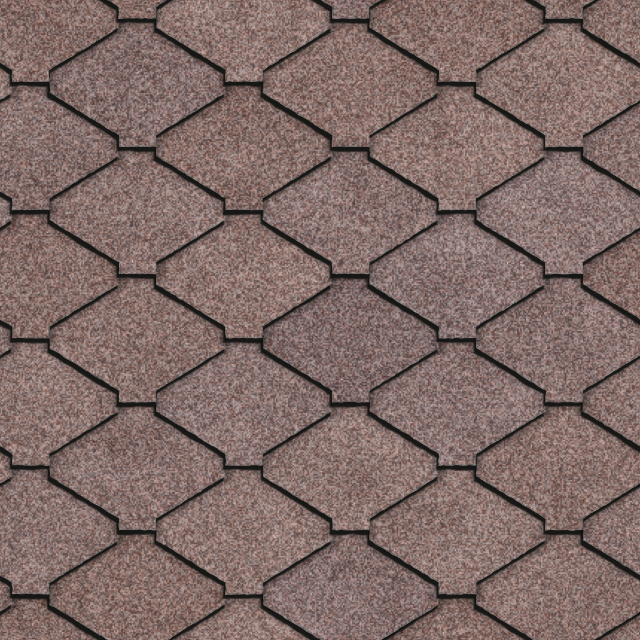
This texture is drawn by a WebGL 1 fragment shader. Its source:

```glsl
precision highp float;

uniform vec2 u_resolution;

const vec2 PITCH = vec2(1.0 / 3.0, 0.1);       // tile spacing, course spacing
const vec2 FIRST_TAB = vec2(0.2148, 0.171);    // bottom centre of course zero
const float TAB_HALF = 0.0293;
const float SLOPE = 0.615;
const vec2 SHADOW_SHIFT = vec2(0.0028, 0.0062);
const vec3 STONE = vec3(0.535, 0.444, 0.428);
const vec3 CUT_EDGE = vec3(0.36, 0.37, 0.37);
const vec3 SHADOW = vec3(0.075, 0.078, 0.07);

float hash(vec2 p) {
  vec3 q = fract(vec3(p.xyx) * 0.1031);
  q += dot(q, q.yzx + 33.33);
  return fract((q.x + q.y) * q.z);
}

float noise(vec2 p) {
  vec2 i = floor(p);
  vec2 f = fract(p);
  f = f * f * (3.0 - 2.0 * f);
  float low = mix(hash(i), hash(i + vec2(1.0, 0.0)), f.x);
  float high = mix(hash(i + vec2(0.0, 1.0)), hash(i + vec2(1.0, 1.0)), f.x);
  return mix(low, high, f.y);
}

// Bottom centre of the first tile in a course, with slight laying error
vec2 courseOrigin(float course) {
  float slip = (hash(vec2(mod(course, 10.0), 7.0)) - 0.5) * 0.005;
  float stagger = 0.5 * mod(course, 2.0) * PITCH.x;
  return FIRST_TAB + vec2(stagger, course * PITCH.y + slip);
}

// Signed distance to the tapered lower outline, positive inside
float tileDistance(vec2 q) {
  float x = abs(q.x - PITCH.x * floor(q.x / PITCH.x + 0.5));
  float slant = (q.y - SLOPE * x) / length(vec2(1.0, SLOPE));
  float tab = min(TAB_HALF - x, q.y);
  float side = 0.5 * PITCH.x - TAB_HALF - x;
  return min(side, max(slant, tab));
}

// Mineral granules: fine speckle, tint shifts and sparse pale chips
vec3 granules(vec2 p) {
  float fine = noise(p * 430.0) - 0.5;
  float coarse = noise(p * 210.0 + 31.0) - 0.5;
  float tint = noise(p * 330.0 + 77.0) - 0.5;
  float chip = smoothstep(0.88, 1.0, noise(p * 300.0 + 140.0));
  vec3 speckle = vec3(0.30 * fine + 0.13 * coarse + 0.12 * chip);
  return speckle + tint * vec3(0.07, -0.01, -0.04);
}

// Face colour of one tile, including broad weathering
vec3 tileColor(vec2 p, vec2 id, vec3 grain) {
  float tone = (hash(id + 19.0) - 0.5) * 0.055;
  float mottling = (noise(p * 16.0 + id * 5.0) - 0.5) * 0.05;
  float warmth = (hash(id + 53.0) - 0.5) * 0.018;
  return STONE + grain + tone + mottling + vec3(warmth, 0.0, -warmth);
}

// Contact and soft shadow cast by a course on what lies beneath
vec3 castShadow(vec3 color, vec2 q, float d, float rough, float pixel) {
  float soft = smoothstep(-0.024, 0.0, d);
  float shifted = tileDistance(q + SHADOW_SHIFT * (0.8 + 0.4 * rough));
  float contact = smoothstep(-0.0012 - pixel, 0.0008 + pixel * 0.4, shifted);
  return mix(color * (1.0 - 0.32 * soft * soft), SHADOW, 0.95 * contact);
}

void main() {
  vec2 p = gl_FragCoord.xy / u_resolution;
  float pixel = 1.0 / min(u_resolution.x, u_resolution.y);
  float rough = noise(p * 60.0);
  float wobble = (noise(p * 150.0 + 9.0) - 0.5) * 0.0016;
  vec3 grain = granules(p);
  float nearest = floor((p.y - FIRST_TAB.y) / PITCH.y);
  vec3 color = SHADOW;

  // Lay courses from the lowest upward, each overlapping the last
  for (int i = -2; i <= 1; i++) {
    float course = nearest + float(i);
    vec2 q = p - courseOrigin(course);
    float column = mod(floor(q.x / PITCH.x + 0.5), 3.0);
    vec2 id = vec2(column, mod(course, 10.0));
    float d = tileDistance(q) + wobble;

    color = castShadow(color, q, d, rough, pixel);

    float rim = 1.0 - smoothstep(0.0005, 0.003, d);
    vec3 face = tileColor(p, id, grain);
    face = mix(face, CUT_EDGE + 0.4 * grain, rim * (0.25 + 0.45 * rough));
    color = mix(color, face, smoothstep(-0.5 * pixel, 0.5 * pixel, d));
  }

  gl_FragColor = vec4(clamp(color, 0.0, 1.0), 1.0);
}
```
